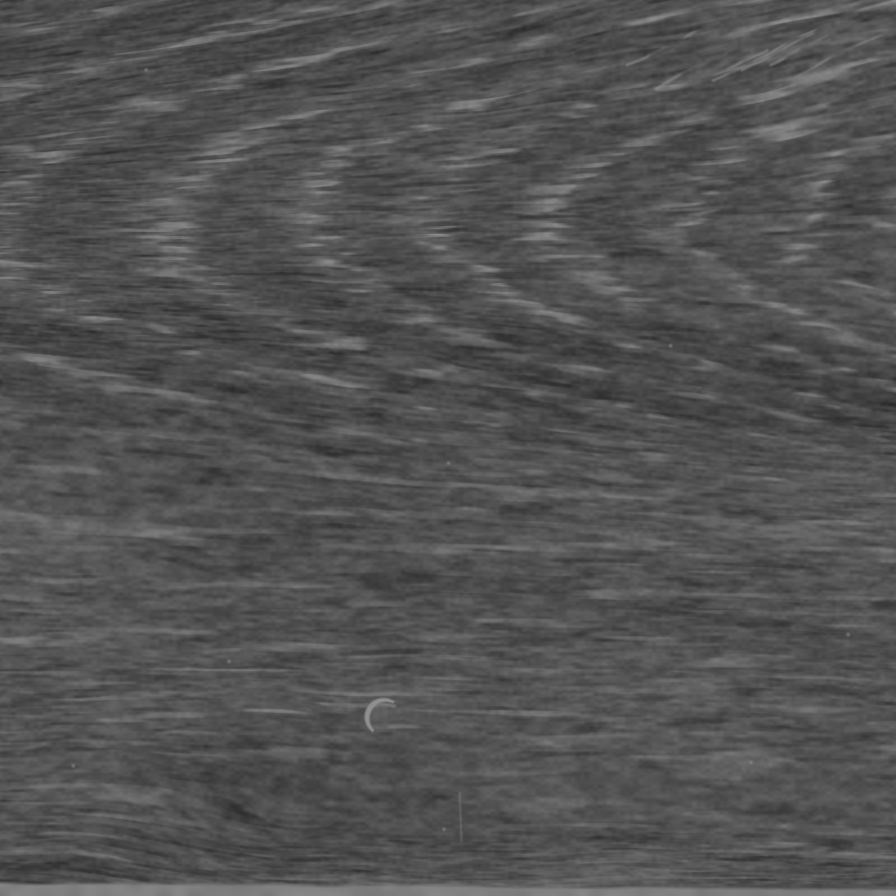
This texture is drawn by a Shadertoy shader. Its source:

```glsl
// Dark grey wood board: arched growth rings above, long straight fibres below, a pale lower rim.

const float BASE_TONE    = 0.309;
const float RIM_TONE     = 0.50;
const float MARK_TONE    = 0.56;
const float BROAD_GAIN   = 0.058;  // slow patches of light and dark
const float FIBRE_GAIN   = 0.060;  // medium fibres
const float FINE_GAIN    = 0.090;  // finest grain
const float GRIT_GAIN    = 0.042;  // specks without direction
const float PALE_GAIN    = 0.130;  // limed pores
const float DARK_GAIN    = 0.055;  // open dark pores
const float RING_AXIS    = 0.755;  // height of the arch tips
const float RING_CURVE   = 11.0;   // how fast the arches sweep right
const vec2  CHIP_CENTRE  = vec2(0.428, 0.200);
const vec2  KNOT_CENTRE  = vec2(0.420, 0.538);

float hash(vec2 p) {
    vec3 q = fract(p.xyx * 0.1031);
    q += dot(q, q.yzx + 33.33);
    return fract((q.x + q.y) * q.z);
}

float noise(vec2 p) {
    vec2 i = floor(p), f = smoothstep(0.0, 1.0, fract(p));
    return mix(mix(hash(i), hash(i + vec2(1, 0)), f.x),
               mix(hash(i + vec2(0, 1)), hash(i + vec2(1, 1)), f.x), f.y);
}

// One row of noise with its own random start, so strand ends never line up
float strand(float x, float row) {
    x += 100.0 * hash(vec2(row, 7.0));
    float i = floor(x);
    return mix(hash(vec2(i, row)), hash(vec2(i + 1.0, row)), smoothstep(0.0, 1.0, fract(x)));
}

float fibre(vec2 p) {
    float row = floor(p.y);
    return mix(strand(p.x, row), strand(p.x, row + 1.0), smoothstep(0.0, 1.0, fract(p.y)));
}

float bell(float x, float width) {
    return exp(-x * x / (width * width));
}

float segment(vec2 p, vec2 a, vec2 b) {
    vec2 d = b - a;
    return length(p - a - d * clamp(dot(p - a, d) / dot(d, d), 0.0, 1.0));
}

// Height across the fibres: lines of equal value run along the grain
float grainHeight(vec2 p) {
    float slope = 0.23 * smoothstep(0.60, 1.08, p.y) - 0.075 * bell(p.y - 0.56, 0.14) - 0.015;
    float knotBend = 0.035 * smoothstep(0.08, 0.34, p.x) * bell(p.y - 0.07, 0.07);
    float wave = 0.010 * (noise(p * vec2(4.0, 7.0)) - 0.5) + 0.005 * (noise(p * vec2(13.0, 22.0)) - 0.5);
    return p.y - slope * (p.x - 0.75) + knotBend + wave - 0.004 * bell(length(p - KNOT_CENTRE), 0.02);
}

// Brightness of the growth rings, with ragged edges along the fibres
float rings(vec2 p, float height) {
    float dy = p.y - RING_AXIS;
    float f = p.x - RING_CURVE * dy * dy;
    f += 0.045 * (fibre(vec2(p.x * 11.0, height * 160.0)) - 0.5);
    f += 0.045 * (noise(p * vec2(5.0, 9.0) + 3.0) - 0.5);
    float t = fract(f * (5.2 + 1.8 * f) + 0.68);
    return smoothstep(0.25, 0.68, t) * (1.0 - smoothstep(0.70, 0.88, t));
}

// Pale nicks and scratches
float marks(vec2 p, float px) {
    float soft = 0.0010 + 0.7 * px;
    vec2 c = p - CHIP_CENTRE;
    float crescent = max(length(c) - 0.021, 0.0185 - length(c + vec2(-0.003, 0.002)));
    crescent = max(crescent, c.x - 0.7 * c.y);
    float m = 1.0 - smoothstep(-soft, soft, crescent);
    m = max(m, 0.5 * (1.0 - smoothstep(0.0, soft * 2.0, segment(p, vec2(0.425, 0.215), vec2(0.44, 0.212)))));
    m = max(m, 0.3 * (1.0 - smoothstep(0.0, soft * 1.5, segment(p, vec2(0.515, 0.062), vec2(0.513, 0.115)))));

    // slanted broken scratches at the upper right
    for (int i = 0; i < 7; i++) {
        float k = float(i);
        vec2 a = vec2(0.70 + 0.032 * k, 0.89 + 0.05 * hash(vec2(k, 3.0)));
        vec2 b = a + vec2(1.0, 0.48) * (0.05 + 0.08 * hash(vec2(k, 9.0)));
        float broken = 0.55 * smoothstep(0.15, 0.7, noise(p * 60.0 + k));
        float wobble = 0.004 * (noise(p * 40.0) - 0.5);
        m = max(m, broken * (1.0 - smoothstep(0.0, soft * 1.8, segment(p + vec2(0.0, wobble), a, b))));
    }

    // scattered specks
    vec2 cell = floor(p * 9.0);
    vec2 spot = (cell + 0.2 + 0.6 * vec2(hash(cell + 11.0), hash(cell + 23.0))) / 9.0;
    float speck = step(0.91, hash(cell + 41.0)) * (1.0 - smoothstep(0.0, 0.0025 + px, length(p - spot)));
    return max(m, 0.6 * speck);
}

void mainImage(out vec4 fragColor, in vec2 fragCoord) {
    vec2 p = fragCoord / iResolution.y;
    float px = 1.0 / iResolution.y;
    float height = grainHeight(p);
    float arched = smoothstep(0.42, 0.58, p.y);
    float ring = rings(p, height);

    // Broad tone
    float tone = BASE_TONE + BROAD_GAIN * (noise(vec2(p.x * 3.0, height * 9.0)) - 0.5);
    tone += 0.022 * bell(p.y - 0.38, 0.12) - 0.022 * bell(height - 0.60, 0.05);
    tone += arched * 0.045 * (ring - 0.30);

    // Fibres: long below, short inside the arches
    float longFibre = fibre(vec2(p.x * 12.0, height * 130.0));
    float shortFibre = fibre(vec2(p.x * 28.0, height * 165.0 + 40.0));
    tone += FIBRE_GAIN * (mix(longFibre, shortFibre, 0.3 + 0.4 * arched) - 0.5);
    tone += FINE_GAIN * (fibre(vec2(p.x * 65.0, height * 260.0)) - 0.5);
    tone += GRIT_GAIN * (noise(p * vec2(200.0, 270.0)) - 0.5);

    // Pores: pale ones gather on the rings, dark ones lie anywhere
    float calm = 1.0 - 0.75 * bell(p.x - 0.45, 0.17) * bell(p.y - 0.07, 0.08);
    float gaps = 0.45 + 0.9 * fibre(vec2(p.x * 34.0, height * 165.0 + 9.0));
    float longPore = gaps * smoothstep(0.58, 0.92, fibre(vec2(p.x * 10.0, height * 165.0 + 9.0)));
    float shortPore = smoothstep(0.48, 0.86, fibre(vec2(p.x * 26.0, height * 175.0 + 310.0)));
    float pale = mix(0.66 * calm * longPore, 0.22 * longPore + 1.05 * ring * shortPore, arched);
    tone += PALE_GAIN * pale;
    tone -= DARK_GAIN * smoothstep(0.60, 0.92, fibre(vec2(p.x * 19.0, height * 180.0 + 70.0)));
    tone -= 0.07 * bell(length((p - KNOT_CENTRE) * vec2(0.6, 1.0)), 0.007);

    // Marks and lower rim
    tone = mix(tone, MARK_TONE, marks(p, px));
    float rimTop = 0.013 - 0.006 * p.x + 0.002 * noise(vec2(p.x * 25.0, 1.0));
    float rim = 1.0 - smoothstep(rimTop - 0.002 - px, rimTop + 0.002 + px, p.y);
    tone = mix(tone, RIM_TONE + 0.06 * (noise(p * 60.0) - 0.5), rim);

    fragColor = vec4(vec3(tone), 1.0);
}
```
